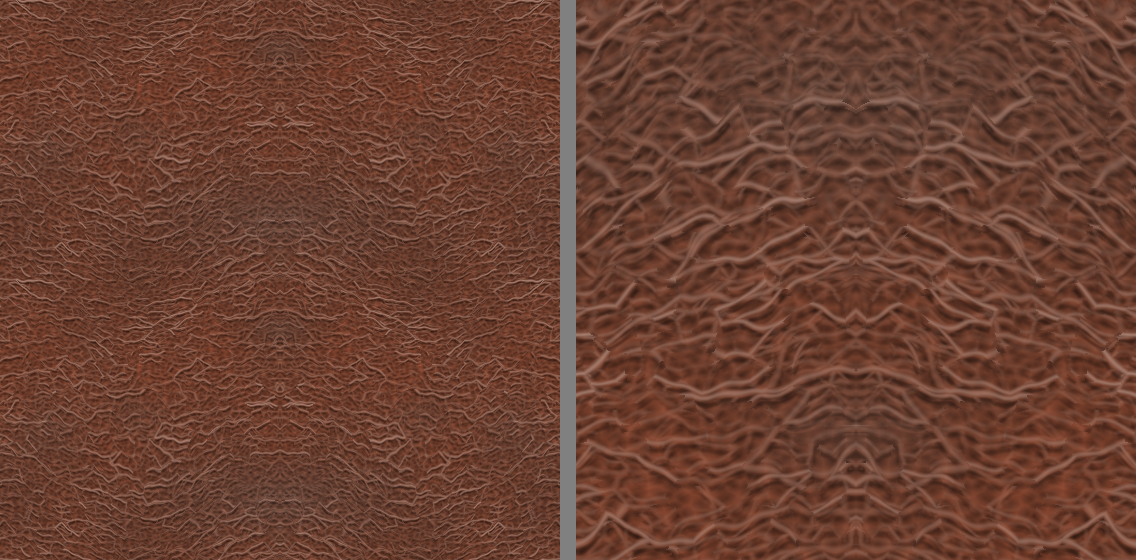
Left: the whole. Right: its middle third, enlarged.
This texture is drawn by a Shadertoy shader. Its source:

```glsl
// Brown creased leather, mirrored left to right and repeated twice upward.
const float TAU = 6.2831853;
const float ROWS = 2.0;                        // repeats up the canvas
const vec2 COARSE_CELLS = vec2(20.0, 36.0);    // cells per canvas, multiples of ROWS
const vec2 MEDIUM_CELLS = vec2(38.0, 60.0);
const vec2 FINE_CELLS = vec2(68.0, 96.0);
const vec2 GRAIN_CELLS = vec2(112.0, 136.0);
const float COARSE_WIDTH = 0.0036;             // half widths of the creases
const float MEDIUM_WIDTH = 0.0032;
const float FINE_WIDTH = 0.0028;
const float JITTER = 0.9;
const vec2 SHADOW_OFFSET = vec2(0.0016, 0.0042);
const float SHADOW_DEPTH = 0.46;
const float RIDGE_OPACITY = 0.98;
const float GRAIN_DEPTH = 0.50;
const vec3 BROWN = vec3(0.378, 0.212, 0.154);
const vec3 RUST = vec3(0.440, 0.224, 0.150);
const vec3 SMOKE = vec3(0.372, 0.250, 0.205);
const vec3 TAN = vec3(0.675, 0.530, 0.475);

vec2 hash2(vec2 p) {
    vec3 q = fract(p.xyx * vec3(0.1031, 0.1030, 0.0973));
    q += dot(q, q.yzx + 33.33);
    return fract((q.xx + q.yz) * q.zy);
}

// Wrap cell rows so each repeat joins the next
vec2 wrapCell(vec2 id, vec2 cells) {
    return vec2(id.x, mod(id.y, cells.y / ROWS)) + cells.x;
}

// Offset to the nearest cell point (xy) and its cell (zw)
vec4 nearestPoint(vec2 base, vec2 f, vec2 cells) {
    vec4 best = vec4(8.0);
    for (int j = -1; j <= 1; j++)
    for (int i = -1; i <= 1; i++) {
        vec2 cell = vec2(i, j);
        vec2 r = cell + 0.5 + JITTER * (hash2(wrapCell(base + cell, cells)) - 0.5) - f;
        if (dot(r, r) < dot(best.xy, best.xy)) best = vec4(r, cell);
    }
    return best;
}

// Cell borders of even width, each with its own strength, upright ones weaker
float creases(vec2 p, vec2 cells, float width) {
    vec2 g = p * cells, base = floor(g), f = g - base;
    vec4 near = nearestPoint(base, f, cells);
    vec2 nearId = wrapCell(base + near.zw, cells);
    float ridge = 0.0;
    for (int j = -1; j <= 1; j++)
    for (int i = -1; i <= 1; i++) {
        if (i == 0 && j == 0) continue;
        vec2 cell = near.zw + vec2(i, j);
        vec2 id = wrapCell(base + cell, cells);
        vec2 r = cell + 0.5 + JITTER * (hash2(id) - 0.5) - f;
        vec2 across = r - near.xy;
        vec2 slope = across * cells;
        float d = dot(0.5 * (r + near.xy), across) / length(slope);
        float level = smoothstep(0.1, 0.85, abs(slope.y) / length(slope));
        float strength = mix(0.08, 1.0, hash2(id + nearId + 7.0).x) * mix(0.42, 1.0, level);
        ridge = max(ridge, strength * (1.0 - smoothstep(0.0, width, d)));
    }
    return ridge;
}

// Bend the grain into arches and add small wobbles
vec2 bendGrain(vec2 p) {
    float y = TAU * ROWS * p.y;
    float arch = 0.021 + 0.012 * sin(y + 0.6);
    p.y += arch * (1.0 - cos(2.0 * TAU * p.x));
    p.y += 0.004 * sin(31.0 * p.x + y) + 0.0018 * sin(127.0 * p.x - 3.0 * y);
    p.y += 0.0009 * sin(290.0 * p.x + 7.0 * y);
    p.x += 0.004 * sin(4.0 * y + 23.0 * p.x) + 0.002 * sin(11.0 * y - 60.0 * p.x);
    return p;
}

float relief(vec2 p) {
    float coarse = creases(p, COARSE_CELLS, COARSE_WIDTH);
    float medium = creases(p + vec2(0.31, 0.0), MEDIUM_CELLS, MEDIUM_WIDTH);
    float fine = creases(p + vec2(0.17, 0.0), FINE_CELLS, FINE_WIDTH);
    return max(max(coarse * 0.95, medium * 0.84), fine * 0.56);
}

// Soft oval stain, repeating with the tile
float stain(vec2 p, vec2 center, vec2 radius) {
    vec2 d = p - center;
    d.y -= round(d.y * ROWS) / ROWS;
    d /= radius;
    return exp(-dot(d, d));
}

void mainImage(out vec4 fragColor, in vec2 fragCoord) {
    vec2 uv = fragCoord / iResolution.xy;
    vec2 p = vec2(abs(uv.x - 0.5), fract(uv.y * ROWS) / ROWS);

    // Dye: rusty bands, then grey worn areas
    float y = TAU * ROWS * p.y;
    float rust = 0.42 + 0.28 * cos(y - 4.1) + 0.14 * sin(19.0 * p.x + y)
               + 0.12 * sin(43.0 * p.x - 2.0 * y);
    vec3 color = mix(BROWN, RUST, clamp(rust, 0.0, 1.0));
    float wear = 0.75 * stain(p, vec2(0.0, 0.11), vec2(0.16, 0.06))
               + 0.60 * stain(p, vec2(0.0, 0.41), vec2(0.05, 0.028))
               + 0.40 * stain(p, vec2(0.25, 0.26), vec2(0.07, 0.035))
               + 0.40 * stain(p, vec2(0.43, 0.22), vec2(0.06, 0.05));
    color = mix(color, SMOKE, min(wear, 0.8));

    // Fine pebbled grain, left unbent so it stays round
    vec2 g = p * GRAIN_CELLS + 0.25 * sin(90.0 * p.yx);
    vec4 pebble = nearestPoint(floor(g), fract(g), GRAIN_CELLS);
    color *= 1.0 + GRAIN_DEPTH * (length(pebble.xy) - 0.40);

    // Pale ridges with a shadow beneath
    float ridge = relief(bendGrain(p));
    float shadow = max(relief(bendGrain(p + SHADOW_OFFSET)) - ridge, 0.0);
    float visible = 0.85 + 0.15 * sin(17.0 * p.x + 2.0 * y);
    color *= 1.0 - SHADOW_DEPTH * shadow;
    color = mix(color, TAN, RIDGE_OPACITY * visible * ridge * (0.35 + 0.65 * ridge));
    fragColor = vec4(color, 1.0);
}
```
